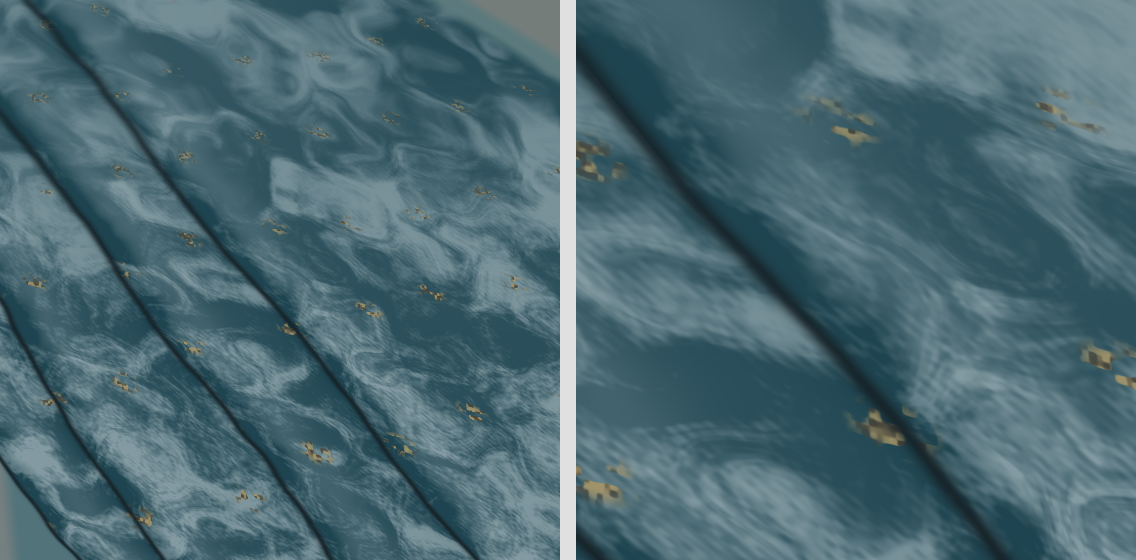
Left, the full canvas; right, a detail of the centre.
Write a Shadertoy shader that draws this texture.

```glsl
// Crushed teal velvet lying in diagonal folds, with scattered gold foil flecks.
// Warped noise makes the pile, signed distances to slanted lines make the folds,
// and a skewed lattice places the foil. Detail softens toward the far (top) end.

float hash(vec2 p) {
    return fract(sin(dot(p, vec2(127.1, 311.7))) * 43758.5453);
}

float noise(vec2 p) {
    vec2 i = floor(p), f = fract(p);
    f = f * f * f * (f * (f * 6.0 - 15.0) + 10.0);
    return mix(mix(hash(i), hash(i + vec2(1, 0)), f.x),
               mix(hash(i + vec2(0, 1)), hash(i + vec2(1, 1)), f.x), f.y);
}

// Fractal noise; a lower gain gives a softer, out-of-focus look
float fbm(vec2 p, float gain) {
    float sum = 0.0, total = 0.0, amp = 1.0;
    for (int i = 0; i < 5; i++) {
        sum += amp * noise(p);
        total += amp;
        amp *= gain;
        p = mat2(1.6, 1.2, -1.2, 1.6) * p + 17.3;
    }
    return sum / total;
}

// Brightness of the crushed pile, 0 to 1
float velvet(vec2 p, float layer, float blur) {
    vec2 q = vec2(p.x, 1.55 * (p.y + 0.35 * p.x)) + layer * 3.7;
    vec2 warp = vec2(noise(q * 13.0 + 5.0), noise(q * 13.0 + 41.0)) - 0.5;
    float patches = fbm(q * 9.5 + warp * 1.3, mix(0.68, 0.46, blur));
    float fibres = noise(mat2(0.8, 0.6, -0.6, 0.8) * q * vec2(130.0, 210.0)) - 0.5;
    patches += 0.13 * fibres * (1.0 - blur);
    patches += 0.24 * (noise(q * 3.6 + 8.0) - 0.5);
    return smoothstep(0.27, 0.75, patches);
}

// Foil flecks: x is coverage, y is the glint
vec2 foil(vec2 p, float blur) {
    const vec2 stepA = vec2(0.170, -0.173), stepB = vec2(0.146, 0.033);
    vec2 q = p - vec2(0.378, 0.366);
    q *= 1.0 + 0.5 * q.y;
    vec2 cell = inverse(mat2(stepA, stepB)) * q;
    vec2 id = floor(cell + 0.5);
    vec2 jitter = 0.25 * (vec2(hash(id), hash(id + 9.0)) - 0.5);
    vec2 local = mat2(stepA, stepB) * (cell - id - jitter);
    local.y += 0.3 * local.x;
    float cluster = 1.0 - smoothstep(0.35, 1.0, length(local / vec2(0.034, 0.021)));
    float soft = mix(0.07, 0.32, blur);
    float specks = noise(local * vec2(95.0, 150.0) + id * 13.0);
    specks = smoothstep(0.58 - soft, 0.58 + soft, specks);
    return vec2(cluster * specks * mix(0.95, 0.55, blur), noise(local * 240.0 + id * 7.0));
}

void mainImage(out vec4 fragColor, in vec2 fragCoord) {
    vec2 p = fragCoord / iResolution.xy;
    float blur = smoothstep(0.3, 0.95, p.y);

    // Each fold: x at the bottom edge, lean, crease half width
    vec3 folds[4] = vec3[4](vec3(0.848, 0.80, 0.0050), vec3(0.600, 0.75, 0.0055),
                            vec3(0.285, 0.63, 0.0050), vec3(0.143, 0.77, 0.0040));
    float light = 0.0, crease = 0.0, layer = 0.0, edge = 0.0;
    for (int i = 0; i < 4; i++) {
        vec3 f = folds[i];
        float wave = 0.007 * sin(p.y * 13.0 + float(i) * 2.3)
                   + 0.008 * (noise(vec2(p.y * 22.0, float(i) * 5.0)) - 0.5);
        float d = (p.x - f.x + f.y * p.y + wave) / sqrt(1.0 + f.y * f.y);
        float ragged = d + 0.014 * (noise(p * 32.0) - 0.5);
        float right = smoothstep(-0.004, 0.004, d);
        float width = f.z * (1.0 + 0.7 * blur);
        light += right * 0.30 * exp(-pow((ragged - 0.062) / 0.034, 2.0));
        light -= right * 0.42 * exp(-pow((ragged - 0.010) / 0.020, 2.0));
        light -= (1.0 - right) * 0.20 * exp(d / 0.022);
        crease = max(crease, exp(-pow(d / width, 2.0)) * mix(0.92, 0.72, blur));
        layer += step(0.0, d);
        edge = d;
    }

    // Pile colour from deep teal to silvery blue
    float pile = velvet(p, layer, blur);
    float tone = 0.45 + (pile - 0.48) * mix(1.08, 0.85, blur) + light;
    tone -= 0.22 * smoothstep(0.65, 1.0, p.y) * smoothstep(0.3, 0.9, p.x);
    vec3 color = mix(vec3(0.185, 0.325, 0.370), vec3(0.490, 0.585, 0.615),
                     clamp(tone, -0.22, 1.08));

    // Gold and bronze foil
    vec2 fleck = foil(p, blur);
    vec3 gold = mix(vec3(0.29, 0.27, 0.22), vec3(0.64, 0.58, 0.41),
                    smoothstep(0.25, 0.75, fleck.y));
    color = mix(color, gold, fleck.x);

    // Table and loose cloth beyond the lower left edge
    vec3 lining = mix(vec3(0.46, 0.50, 0.50), vec3(0.32, 0.45, 0.48),
                      smoothstep(0.0, 0.035, p.x + 0.1 * p.y - 0.008));
    color = mix(lining, color, smoothstep(-0.005, 0.003, edge));
    color = mix(color, vec3(0.085, 0.135, 0.155), crease);

    // Blurred selvage and grey backdrop in the far corner
    float corner = p.y - 1.0 + 0.62 * (p.x - 0.77);
    color = mix(color, vec3(0.36, 0.48, 0.49), smoothstep(-0.018, 0.014, corner));
    color = mix(color, vec3(0.46, 0.49, 0.48), smoothstep(0.026, 0.054, corner));

    fragColor = vec4(color, 1.0);
}
```
